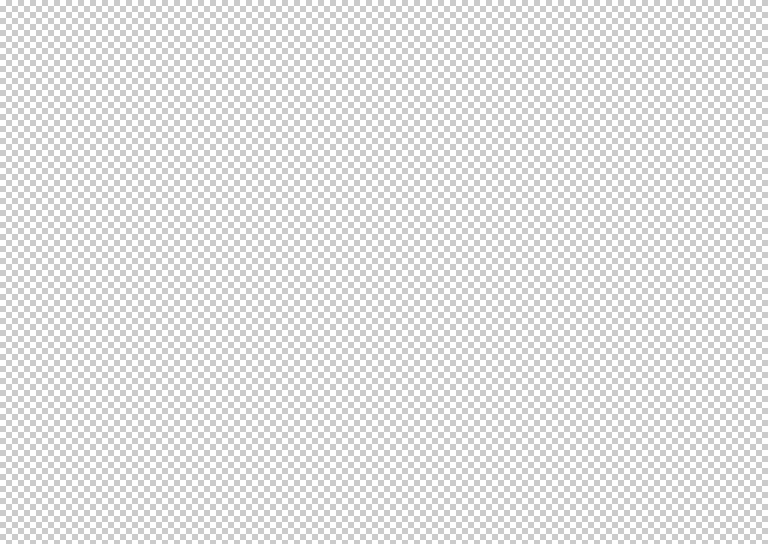
A Shadertoy shader for this pattern:

```glsl
const vec2 CELL_COUNT = vec2(128.0, 90.667);
const vec3 WHITE = vec3(0.995);
const vec3 GREY = vec3(0.797);

// Integral of a square wave that is +1 on even cells and -1 on odd cells
vec2 squareWaveIntegral(vec2 p) {
    return 1.0 - abs(mod(p, 2.0) - 1.0);
}

// Checkerboard averaged over a box: +1 on even squares, -1 on odd squares
float filteredChecker(vec2 p, vec2 footprint) {
    vec2 halfBox = 0.5 * footprint;
    vec2 wave = (squareWaveIntegral(p + halfBox) - squareWaveIntegral(p - halfBox)) / footprint;
    return wave.x * wave.y;
}

void mainImage(out vec4 fragColor, in vec2 fragCoord) {
    // Cells are counted from the upper left corner
    vec2 uv = fragCoord / iResolution.xy;
    vec2 cellPos = vec2(uv.x, 1.0 - uv.y) * CELL_COUNT;
    vec2 pixelSize = CELL_COUNT / iResolution.xy;

    float checker = filteredChecker(cellPos, pixelSize);
    fragColor = vec4(mix(GREY, WHITE, 0.5 + 0.5 * checker), 1.0);
}
```
